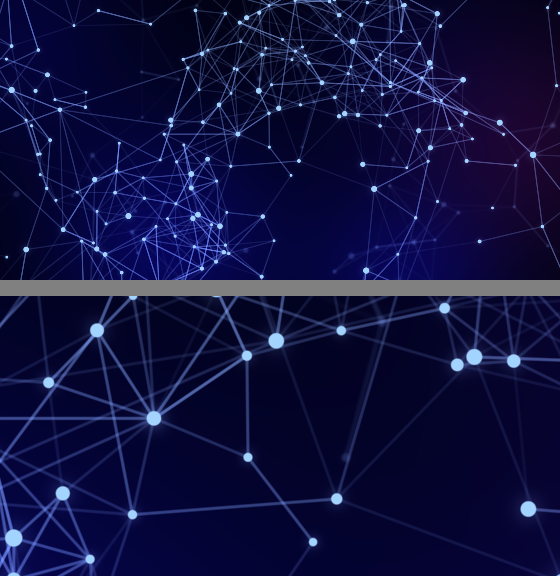
Top, the full canvas; bottom, a detail of the centre.
This background is drawn by a WebGL 1 fragment shader. Its source:

```glsl
precision highp float;
// Glowing plexus of linked nodes over a deep blue and violet backdrop.

uniform vec2 u_resolution;

// Lengths are in canvas heights.
const vec3 NIGHT = vec3(0.003, 0.005, 0.070);
const vec3 BLUE_GLOW = vec3(0.020, 0.016, 0.280);
const vec3 VIOLET_GLOW = vec3(0.105, 0.014, 0.090);
const vec3 LINK_COLOR = vec3(0.54, 0.69, 0.90);
const vec3 NODE_COLOR = vec3(0.64, 0.83, 1.0);
const float LINK_HALF_WIDTH = 0.0005;
const float LINK_SOFTNESS = 0.0024;
const float LINK_KEEP = 0.88;      // share of possible links drawn
const float LINK_FAINT = 0.12;
const float LINK_STRONG = 0.95;
const float NODE_SMALL = 0.0050;
const float NODE_LARGE = 0.0118;
const float HALO = 0.14;
const float FAR_DIMMING = 0.15;
const int GRID = 5;                // neighbourhood width in cells
const int COUNT = 25;              // GRID * GRID

float hash(vec2 p) {
  return fract(sin(dot(p, vec2(127.1, 311.7))) * 43758.5453);
}

float blob(vec2 p, vec2 center, float radius) {
  vec2 d = (p - center) / radius;
  return exp(-dot(d, d));
}

// Chance that a node exists at p: crowded clusters and empty voids.
float density(vec2 p, float base, float gain) {
  float clusters = blob(p, vec2(0.15, 0.60), 0.20)
                 + blob(p, vec2(0.95, 0.80), 0.27)
                 + blob(p, vec2(1.45, 0.75), 0.28)
                 + blob(p, vec2(0.62, 0.25), 0.28);
  float voids = blob(p, vec2(0.45, 0.80), 0.19)
              + blob(p, vec2(1.12, 0.33), 0.22)
              + blob(p, vec2(1.85, 0.80), 0.15)
              + blob(p, vec2(0.08, 0.25), 0.12);
  return clamp(base + gain * clusters, 0.0, 1.0) * (1.0 - min(voids, 1.0));
}

float segmentDistance(vec2 p, vec2 a, vec2 b) {
  vec2 ab = b - a;
  float t = clamp(dot(p - a, ab) / max(dot(ab, ab), 1e-6), 0.0, 1.0);
  return length(p - a - ab * t);
}

// Returns link light in x and node coverage in y.
vec2 network(vec2 p, float cellSize, float salt, float base, float gain, float blur) {
  vec3 nodes[COUNT];               // position and seed; seed below 0 is empty
  vec2 home = floor(p / cellSize);
  float reach = 2.0 * cellSize;
  float light = 0.0;
  float cover = 0.0;

  // Scatter one jittered node per cell and draw it.
  for (int i = 0; i < COUNT; i++) {
    float row = floor((float(i) + 0.5) / float(GRID));
    vec2 cell = home + vec2(float(i) - row * float(GRID), row) - 2.0;
    vec2 key = cell + salt;
    vec2 pos = (cell + vec2(hash(key + 3.1), hash(key + 8.7))) * cellSize;
    float seed = hash(key + 15.3);
    if (hash(key + 21.9) > density(pos, base, gain)) seed = -1.0;
    nodes[i] = vec3(pos, seed);
    if (seed >= 0.0) {
      float d = length(p - pos);
      float radius = mix(NODE_SMALL, NODE_LARGE, seed * seed * seed);
      float disc = 1.0 - smoothstep(radius - 0.5 * blur, radius + 0.5 * blur, d);
      cover = max(cover, disc);
      light += HALO * blob(p, pos, 1.8 * radius);
    }
  }

  // Link random pairs of nodes that lie within reach.
  for (int i = 0; i < COUNT; i++) {
    vec3 a = nodes[i];
    if (a.z < 0.0) continue;
    for (int j = 0; j < COUNT; j++) {
      if (j <= i) continue;
      vec3 b = nodes[j];
      float span = length(b.xy - a.xy);
      if (b.z < 0.0 || span > reach) continue;
      float pick = fract(a.z * 57.3 + b.z * 91.7);
      if (pick > LINK_KEEP) continue;
      float tone = pick / LINK_KEEP;
      float strength = mix(LINK_FAINT, LINK_STRONG, tone * tone);
      strength *= 1.0 - 0.5 * smoothstep(0.6 * reach, reach, span);
      float d = segmentDistance(p, a.xy, b.xy);
      light += strength * (1.0 - smoothstep(LINK_HALF_WIDTH, LINK_HALF_WIDTH + blur, d));
    }
  }
  return vec2(light, cover);
}

vec3 backdrop(vec2 p) {
  float blue = blob(p, vec2(0.60, 0.12), 0.45)
             + 0.55 * blob(p, vec2(0.05, 0.85), 0.42)
             + 0.90 * blob(p, vec2(1.45, 0.0), 0.36)
             + 0.35 * blob(p, vec2(1.45, 0.75), 0.40);
  float violet = blob(p, vec2(1.88, 0.50), 0.40);
  return NIGHT + BLUE_GLOW * blue + VIOLET_GLOW * violet;
}

void main() {
  vec2 p = gl_FragCoord.xy / u_resolution.y;
  float blur = max(0.9 / u_resolution.y, LINK_SOFTNESS);

  // Long-reaching hubs, the main web, dense clusters and a dim far web.
  vec2 hubs = network(p, 0.25, 11.0, 0.35, 0.60, blur);
  vec2 web = network(p, 0.15, 37.0, 0.42, 0.70, blur);
  vec2 fine = network(p, 0.09, 71.0, 0.10, 0.95, blur);
  vec2 far = network(p + vec2(0.07, 0.03), 0.13, 93.0, 0.40, 0.10, 2.0 * blur);

  float light = hubs.x + web.x + fine.x + FAR_DIMMING * (far.x + far.y);
  float cover = max(max(hubs.y, web.y), fine.y);
  vec3 color = backdrop(p) + LINK_COLOR * (1.0 - exp(-light));
  gl_FragColor = vec4(mix(color, NODE_COLOR, cover), 1.0);
}
```
